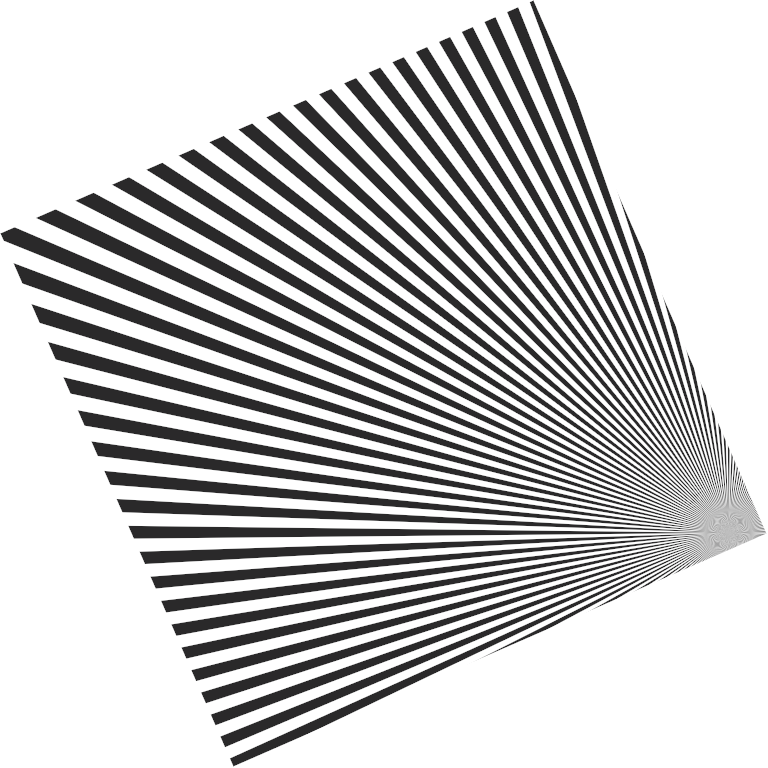
Write a Shadertoy shader that draws this pattern.

```glsl
// Tilted square filled with dark rays that fan out from a point near its right corner.
#define RAYS 144.0                      // rays in a full turn
#define DUTY 0.49                       // dark share of each ray period
#define PHASE 0.465                     // centre of a dark ray within its period
#define TILT 0.412                      // square rotation in radians
#define CENTER vec2(0.4993, 0.5007)     // square centre
#define HALF_SIDE 0.3787                // half the side of the square
#define HUB vec2(0.941, 0.027)          // ray origin, as a share of the square
#define INK vec3(0.163, 0.160, 0.163)
#define PAPER vec3(1.0)
#define GAMMA 2.2

const float TAU = 6.2831853;

// Integral of a repeating pulse that is 1 over the first DUTY of each period.
float pulseIntegral(float x) {
    return floor(x) * DUTY + min(fract(x), DUTY);
}

// Box-filtered ray coverage around the hub; settles to an even tone where rays merge.
float rayCoverage(vec2 p, float pixel) {
    float turn = atan(p.y, -p.x) / TAU;
    float x = turn * RAYS - PHASE + 0.5 * DUTY;
    float width = RAYS * pixel / (TAU * max(length(p), pixel));
    return (pulseIntegral(x + 0.5 * width) - pulseIntegral(x - 0.5 * width)) / width;
}

// Signed distance to an axis-aligned square.
float squareDistance(vec2 p, float halfSide) {
    vec2 d = abs(p) - halfSide;
    return length(max(d, 0.0)) + min(max(d.x, d.y), 0.0);
}

void mainImage(out vec4 fragColor, in vec2 fragCoord) {
    float pixel = 1.0 / min(iResolution.x, iResolution.y);
    vec2 p = (fragCoord - 0.5 * iResolution.xy) * pixel + 0.5 - CENTER;

    // Rotate into the frame of the square
    float c = cos(TILT), s = sin(TILT);
    vec2 local = vec2(c * p.x + s * p.y, c * p.y - s * p.x);

    // Rays clipped by the square
    vec2 hub = (2.0 * HUB - 1.0) * HALF_SIDE;
    float inside = clamp(0.5 - squareDistance(local, HALF_SIDE) / pixel, 0.0, 1.0);
    float ink = rayCoverage(local - hub, pixel) * inside;

    // Blend in linear light
    vec3 light = mix(pow(PAPER, vec3(GAMMA)), pow(INK, vec3(GAMMA)), ink);
    fragColor = vec4(pow(light, vec3(1.0 / GAMMA)), 1.0);
}
```
